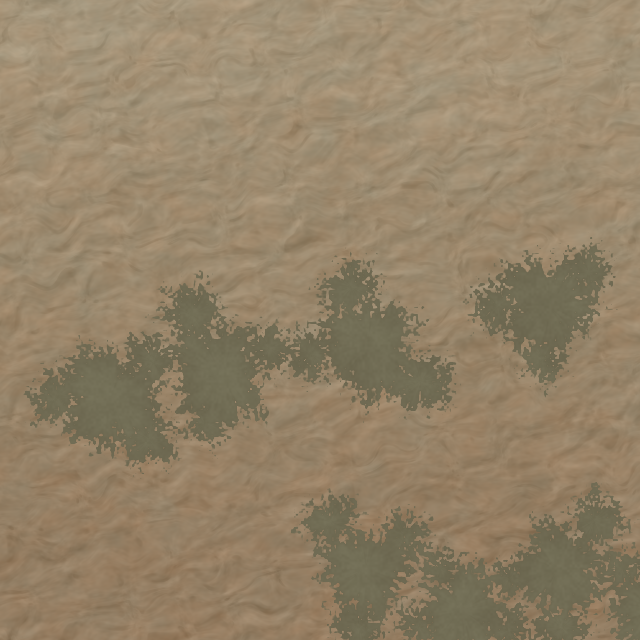
Write a three.js fragment shader that draws this texture.

```glsl
// Dry sandy slope with faint creases and two slanting rows of ragged grey-green shrubs.
varying vec2 vUv;

const vec3 SAND_HIGH = vec3(0.640, 0.575, 0.470);
const vec3 SAND_MID = vec3(0.605, 0.531, 0.424);
const vec3 SAND_LOW = vec3(0.580, 0.492, 0.386);
const vec3 RUST_TINT = vec3(0.024, -0.004, -0.016);
const vec3 LEAF_DARK = vec3(0.415, 0.396, 0.306);
const vec3 LEAF_LIGHT = vec3(0.450, 0.437, 0.342);
const float CREASE_TILT = 0.22;       // radians, rising to the right
const float RELIEF = 0.13;            // strength of the sand folds
const float MOTTLE = 0.035;           // strength of the broad sand patches
const float UPPER_RADIUS = 0.076;
const float LOWER_RADIUS = 0.070;
const float LEAF_GRAINS = 250.0;      // leaf specks across the canvas
const float LEAF_RAGGEDNESS = 0.060;
const float LEAF_EDGE = 0.005;

float hash(vec2 p) {
  vec3 q = fract(vec3(p.xyx) * 0.1031);
  q += dot(q, q.yzx + 33.33);
  return fract((q.x + q.y) * q.z);
}

float noise(vec2 p) {
  vec2 cell = floor(p);
  vec2 f = fract(p);
  f = f * f * (3.0 - 2.0 * f);
  float low = mix(hash(cell), hash(cell + vec2(1.0, 0.0)), f.x);
  float high = mix(hash(cell + vec2(0.0, 1.0)), hash(cell + vec2(1.0)), f.x);
  return mix(low, high, f.y);
}

mat2 rotation(float a) {
  return mat2(cos(a), -sin(a), sin(a), cos(a));
}

float fbm(vec2 p) {
  float sum = 0.0;
  float weight = 0.5;
  for (int i = 0; i < 4; i++) {
    sum += weight * noise(p);
    p = rotation(0.3) * p * 2.03 + 17.3;
    weight *= 0.55;
  }
  return sum;
}

// Signed depth inside one shrub whose outline is broken into radial sprigs.
float shrub(vec2 p, vec2 centre, float radius, float seed) {
  vec2 d = p - centre;
  float dist = length(d);
  if (dist > radius * 2.0) return radius - dist;
  vec2 dir = d / max(dist, 0.0001);
  float lobes = noise(dir * 2.6 + seed);
  float sprigs = noise(dir * 11.0 + seed * 1.7 + dist * 30.0);
  return radius * (0.52 + 0.45 * lobes + 0.42 * sprigs) - dist;
}

// Two rows of clumps, each a main shrub ringed by smaller ones.
float shrubField(vec2 p) {
  float field = -1.0;
  for (int row = 0; row < 2; row++) {
    float lower = float(row);
    for (int i = 0; i < 4; i++) {
      float n = float(i);
      float x = mix(0.17 + 0.145 * n + 0.028 * n * n, 0.57 + 0.15 * n, lower);
      float y = mix(0.34 + 0.21 * x, 0.11 - 0.065 * mod(n, 2.0), lower);
      float radius = mix(UPPER_RADIUS, LOWER_RADIUS, lower);
      for (int k = 0; k < 4; k++) {
        float m = float(k);
        float seed = 31.0 + 13.0 * n + 5.0 * m + 71.0 * lower;
        float vary = hash(vec2(seed, 4.0));
        float angle = 0.7 + 2.4 * (m - 1.0) + 1.3 * n + 1.5 * lower;
        float satellite = min(m, 1.0);
        vec2 reach = vec2(cos(angle), sin(angle)) * radius * (1.0 + 0.4 * vary);
        float size = radius * mix(1.0, 0.42 + 0.18 * vary, satellite);
        field = max(field, shrub(p, vec2(x, y) + reach * satellite, size, seed));
      }
    }
  }
  return field;
}

vec3 sand(vec2 p) {
  vec3 colour = mix(SAND_LOW, SAND_MID, smoothstep(0.05, 0.62, p.y));
  colour = mix(colour, SAND_HIGH, smoothstep(0.5, 1.0, p.y));

  // Short folds are lit from above by differencing a stretched height.
  vec2 q = rotation(CREASE_TILT) * p;
  vec2 warp = vec2(noise(q * 26.0), noise(q * 26.0 + 40.0)) - 0.5;
  vec2 folds = q * vec2(24.0, 46.0) + warp * 1.1;
  float relief = fbm(folds) - fbm(folds + vec2(-0.15, 0.42));
  float patches = fbm(q * vec2(6.0, 10.0) + 8.0) - 0.46;
  float grain = noise(q * vec2(130.0, 190.0)) - 0.5;
  float flecks = smoothstep(0.66, 0.92, noise(q * vec2(48.0, 105.0) + warp * 4.0));
  colour += RELIEF * relief + MOTTLE * patches + 0.024 * grain - 0.030 * flecks;

  // One soft pale ridge runs across the top left.
  float ridge = p.y - 0.92 - 0.1 * p.x - 0.02 * (noise(p * 11.0) - 0.5);
  colour += 0.018 * exp(-ridge * ridge * 9000.0) * (1.0 - smoothstep(0.3, 0.6, p.x));
  return colour + RUST_TINT * 2.0 * (fbm(q * vec2(24.0, 36.0) + 60.0) - 0.46);
}

void main() {
  vec2 p = vUv;
  float field = shrubField(p);
  float leaves = 0.65 * noise(p * LEAF_GRAINS) + 0.35 * noise(p * 95.0 + 9.0) - 0.5;
  float cover = smoothstep(-LEAF_EDGE, LEAF_EDGE, field + LEAF_RAGGEDNESS * leaves);

  float lit = smoothstep(0.0, 0.05, field) * 0.6 + 1.2 * (fbm(p * 30.0) - 0.32);
  vec3 foliage = mix(LEAF_DARK, LEAF_LIGHT, clamp(lit, 0.0, 1.0));
  foliage += 0.030 * leaves;

  gl_FragColor = vec4(mix(sand(p), foliage, cover * 0.97), 1.0);
}
```
